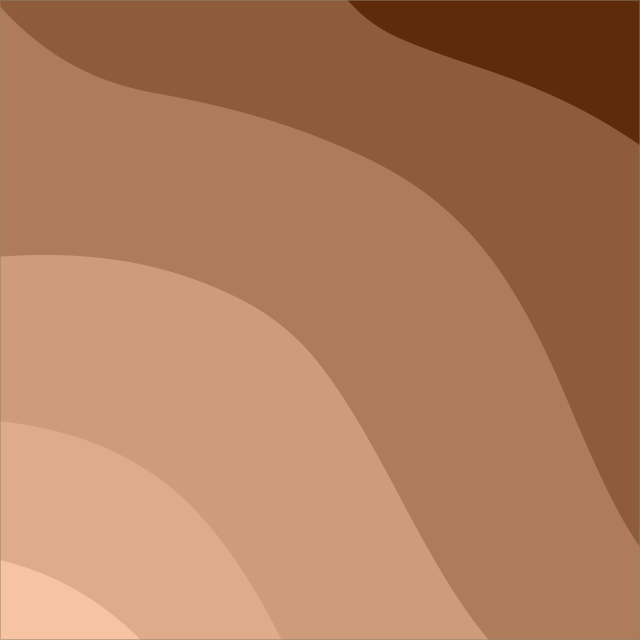
Reproduce this background procedurally as a WebGL 2 fragment shader.

```glsl
#version 300 es
precision highp float;

uniform vec2 u_resolution;
out vec4 fragColor;

// Band colours, from the far corner to the near one
const vec3 UMBER = vec3(0.367, 0.167, 0.044);
const vec3 COCOA = vec3(0.557, 0.361, 0.228);
const vec3 CLAY  = vec3(0.682, 0.487, 0.357);
const vec3 SAND  = vec3(0.808, 0.612, 0.480);
const vec3 PEACH = vec3(0.875, 0.676, 0.545);
const vec3 CREAM = vec3(0.965, 0.769, 0.637);

// Hairline frame around the canvas
const vec3 FRAME_COLOR = vec3(0.56, 0.50, 0.43);
const float FRAME_WIDTH = 0.0013;
const float FRAME_OPACITY = 0.6;

// Edge nodes: x, height, slope
const vec3 OUTER[10] = vec3[10](
    // umber to cocoa
    vec3(0.543, 1.000, -1.15), vec3(0.625, 0.940, -0.44),
    vec3(0.812, 0.872, -0.39), vec3(1.000, 0.773, -0.70),
    // cocoa to clay
    vec3(0.000, 0.990, -1.10), vec3(0.245, 0.854, -0.18),
    vec3(0.521, 0.776, -0.42), vec3(0.729, 0.641, -1.05),
    vec3(0.879, 0.392, -2.35), vec3(1.000, 0.146, -1.35));
const vec3 INNER[10] = vec3[10](
    // clay to sand
    vec3(0.000, 0.599, 0.07), vec3(0.333, 0.552, -0.42),
    vec3(0.473, 0.461, -1.03), vec3(0.625, 0.223, -1.90),
    vec3(0.764, 0.000, -1.15),
    // sand to peach
    vec3(0.000, 0.342, -0.12), vec3(0.245, 0.255, -0.70),
    vec3(0.440, 0.000, -2.00),
    // peach to cream
    vec3(0.000, 0.125, -0.25), vec3(0.220, 0.000, -1.00));

// Cubic Hermite height between two nodes
float hermite(vec3 a, vec3 b, float x) {
    float width = b.x - a.x;
    float t = (x - a.x) / width;
    float s = 1.0 - t;
    return s * s * ((1.0 + 2.0 * t) * a.y + t * width * a.z)
         + t * t * ((3.0 - 2.0 * t) * b.y - s * width * b.z);
}

// Smooth edge through a run of nodes, straight beyond its ends
float edgeHeight(vec3 nodes[10], int first, int last, float x) {
    vec3 start = nodes[first];
    vec3 end = nodes[last];
    float inside = clamp(x, start.x, end.x);
    float height = start.y;
    for (int i = first; i < last; i++) {
        if (inside >= nodes[i].x) height = hermite(nodes[i], nodes[i + 1], inside);
    }
    return height + min(x - start.x, 0.0) * start.z + max(x - end.x, 0.0) * end.z;
}

// Antialiased coverage of the area below an edge
float below(float height, float y) {
    float gap = height - y;
    float pixel = length(vec2(dFdx(gap), dFdy(gap)));
    return clamp(gap / pixel + 0.5, 0.0, 1.0);
}

// Antialiased coverage of the frame
float frame(vec2 p) {
    vec2 inset = min(p, 1.0 - p);
    vec2 pixel = 1.0 / u_resolution;
    vec2 cover = clamp((FRAME_WIDTH - inset) / pixel + 0.5, 0.0, 1.0);
    return max(cover.x, cover.y);
}

void main() {
    vec2 p = gl_FragCoord.xy / u_resolution;

    // Stack the bands, each covering the one behind it
    vec3 color = UMBER;
    color = mix(color, COCOA, below(edgeHeight(OUTER, 0, 3, p.x), p.y));
    color = mix(color, CLAY,  below(edgeHeight(OUTER, 4, 9, p.x), p.y));
    color = mix(color, SAND,  below(edgeHeight(INNER, 0, 4, p.x), p.y));
    color = mix(color, PEACH, below(edgeHeight(INNER, 5, 7, p.x), p.y));
    color = mix(color, CREAM, below(edgeHeight(INNER, 8, 9, p.x), p.y));

    color = mix(color, FRAME_COLOR, FRAME_OPACITY * frame(p));
    fragColor = vec4(color, 1.0);
}
```
